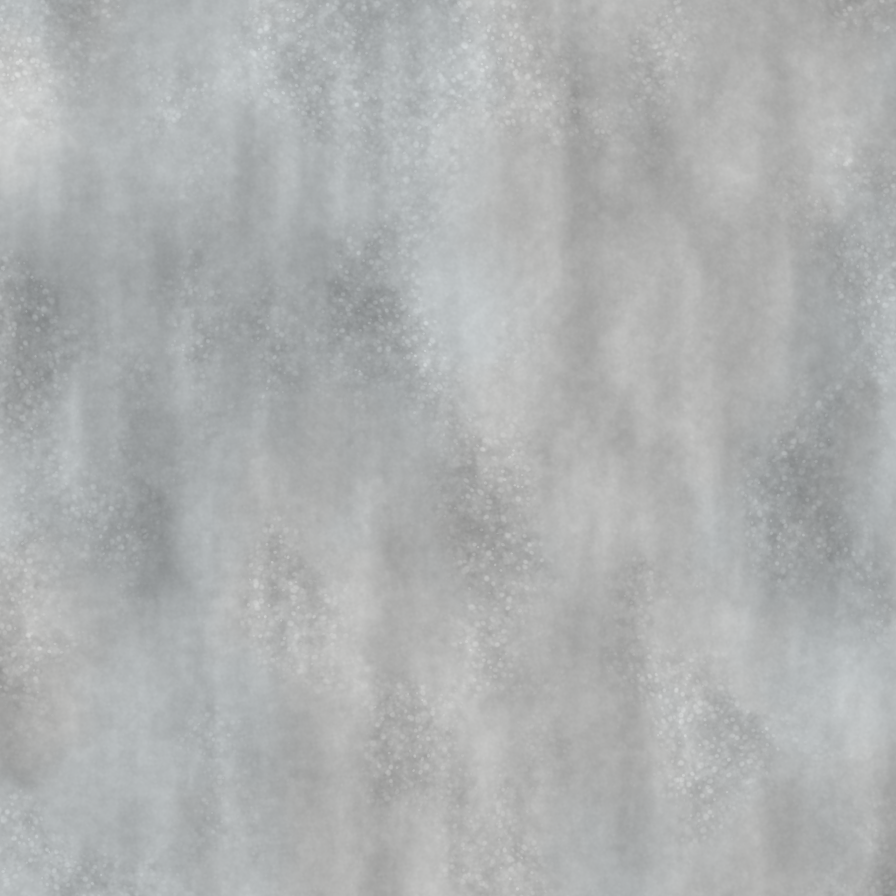
Reproduce this texture procedurally as a three.js fragment shader.

```glsl
// Weathered pale grey metal: soft blotches stretched vertically, faint runs,
// and patches of fine grain with light flecks. Layers of value noise set the
// tone, a slow noise shifts it between warm and cool, cell spots add flecks.

varying vec2 vUv;

const float BASE_TONE = 0.692;
const vec3 WARM_TINT = vec3(0.998, 1.0, 0.994);
const vec3 COOL_TINT = vec3(0.978, 1.003, 1.011);

float hash(vec2 p) {
  return fract(sin(dot(p, vec2(127.1, 311.7))) * 43758.5453);
}

float valueNoise(vec2 p) {
  vec2 cell = floor(p);
  vec2 f = fract(p);
  f = f * f * f * (f * (f * 6.0 - 15.0) + 10.0);
  float low = mix(hash(cell), hash(cell + vec2(1.0, 0.0)), f.x);
  float high = mix(hash(cell + vec2(0.0, 1.0)), hash(cell + vec2(1.0)), f.x);
  return mix(low, high, f.y);
}

// Layered noise centred on zero; each octave is turned a little by 'turn'.
float fbm(vec2 p, float turn) {
  mat2 spin = mat2(cos(turn), sin(turn), -sin(turn), cos(turn));
  float sum = 0.0;
  float weight = 0.533;
  for (int i = 0; i < 4; i++) {
    sum += weight * (valueNoise(p) - 0.5);
    p = spin * p * 2.03 + vec2(17.3, 9.1);
    weight *= 0.5;
  }
  return sum;
}

// Small soft round spots scattered one per cell, with random size and strength.
float flecks(vec2 p) {
  vec2 cell = floor(p);
  float spots = 0.0;
  for (int y = -1; y <= 1; y++) {
    for (int x = -1; x <= 1; x++) {
      vec2 id = cell + vec2(float(x), float(y));
      vec2 center = id + vec2(hash(id), hash(id + 41.7));
      float radius = mix(0.2, 0.6, hash(id + 83.1));
      float spot = 1.0 - smoothstep(radius * 0.35, radius, length(p - center));
      spots = max(spots, spot * hash(id + 12.9));
    }
  }
  return spots;
}

void main() {
  // Gentle warp breaks up the noise lattice
  vec2 warp = vec2(fbm(vUv * 7.0 + 3.0, 0.5), fbm(vUv * 7.0 + 51.0, 0.5));
  vec2 uv = vUv + warp * vec2(0.07, 0.12);

  // Broad blotches and narrow vertical runs
  float clouds = fbm(uv * vec2(7.5, 4.6) + 11.0, 0.12);
  vec2 runUv = vUv + warp * vec2(0.015, 0.1);
  float runs = fbm(runUv * vec2(23.0, 3.6) + 70.0, 0.0);

  // Roughness patches control the grain and the flecks
  float patches = fbm(uv * vec2(9.0, 6.5) + 130.0, 0.4);
  float rough = smoothstep(-0.12, 0.2, patches - 0.3 * clouds);
  float grain = fbm(vUv * 95.0 + 5.0, 0.65);
  float dust = valueNoise(mat2(0.8, 0.6, -0.6, 0.8) * vUv * 290.0) - 0.5;
  float spots = flecks(vUv * 115.0 + warp * 3.0) - 0.17;

  float tone = BASE_TONE + 0.25 * clouds + 0.13 * runs;
  tone += grain * mix(0.05, 0.12, rough);
  tone += dust * mix(0.018, 0.04, rough);
  tone += spots * mix(0.012, 0.075, rough);

  // Slow drift between warm and cool grey
  float coolness = smoothstep(-0.18, 0.16, fbm(uv * vec2(4.5, 3.5) + 200.0, 0.3));
  gl_FragColor = vec4(tone * mix(WARM_TINT, COOL_TINT, coolness), 1.0);
}
```
